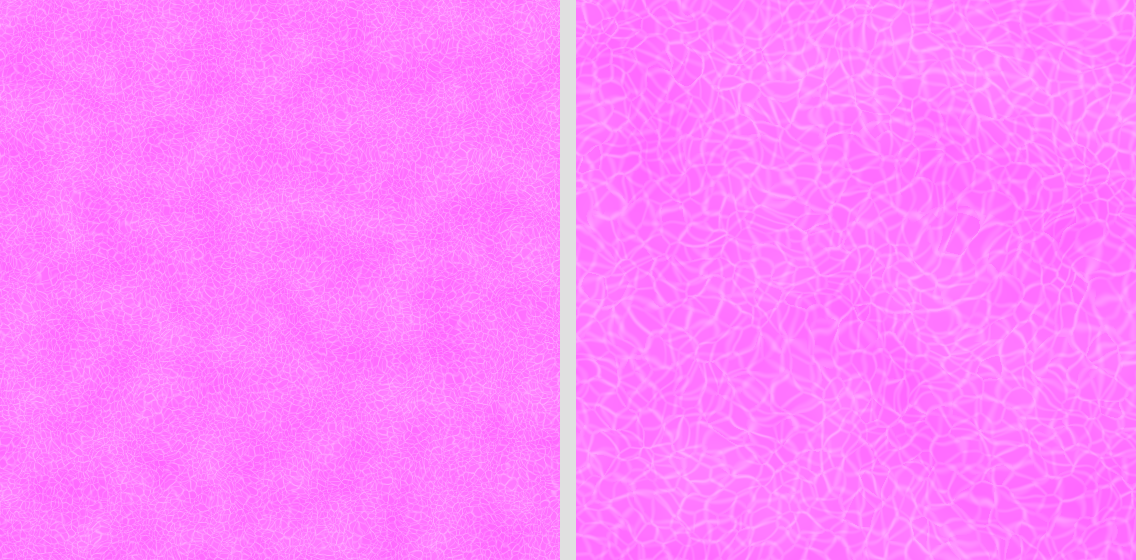
Left: the whole. Right: its middle third, enlarged.
Reproduce this texture procedurally as a three.js fragment shader.

```glsl
// Pink tissue: a fine web of pale crinkled fibres over soft mottled clouds.
varying vec2 vUv;

const vec3 DEEP_PINK = vec3(1.0, 0.449, 1.0);  // cell interior
const vec3 PALE_PINK = vec3(1.0, 0.620, 1.0);  // densest fibres
const float COARSE_CELLS = 68.0;   // web cells across the canvas
const float FINE_CELLS = 93.0;
const float FIBRE_WIDTH = 0.17;    // half width in cell units, soft falloff
const float FIBRE_GAIN = 0.52;     // strength of each web layer
const float CLOUD_SCALE = 12.0;    // mottling features across the canvas
const float CLOUD_GAIN = 0.85;
const float WARP_SCALE = 10.0;
const float WARP_AMOUNT = 0.035;   // stretches and bends the webs
const float TAU = 6.2831853;

vec2 hash2(vec2 p) {
  vec3 q = fract(p.xyx * vec3(0.1031, 0.1030, 0.0973));
  q += dot(q, q.yzx + 33.33);
  return fract((q.xx + q.yz) * q.zy);
}

// Dot product of a lattice corner's random unit gradient with the offset
float cornerSlope(vec2 corner, vec2 offset) {
  float angle = TAU * hash2(corner).x;
  return dot(vec2(cos(angle), sin(angle)), offset);
}

float gradientNoise(vec2 p) {
  vec2 i = floor(p);
  vec2 f = p - i;
  vec2 u = f * f * f * (f * (f * 6.0 - 15.0) + 10.0);
  vec2 e = vec2(1.0, 0.0);
  float low = mix(cornerSlope(i, f), cornerSlope(i + e, f - e), u.x);
  float high = mix(cornerSlope(i + e.yx, f - e.yx),
                   cornerSlope(i + e.xx, f - e.xx), u.x);
  return mix(low, high, u.y);
}

float fbm(vec2 p) {
  float sum = 0.0;
  float amplitude = 0.5;
  for (int octave = 0; octave < 4; octave++) {
    sum += amplitude * gradientNoise(p);
    p = mat2(1.6, 1.2, -1.2, 1.6) * p + 17.3;
    amplitude *= 0.55;
  }
  return sum;
}

// Soft lines along the borders between irregular cells
float fibreWeb(vec2 p) {
  vec2 cell = floor(p);
  vec2 f = p - cell;
  vec2 nearest = vec2(8.0);
  vec2 second = vec2(8.0);
  for (int y = -1; y <= 1; y++) {
    for (int x = -1; x <= 1; x++) {
      vec2 g = vec2(float(x), float(y));
      vec2 r = g + hash2(cell + g) - f;
      float d = dot(r, r);
      if (d < dot(nearest, nearest)) {
        second = nearest;
        nearest = r;
      } else if (d < dot(second, second)) {
        second = r;
      }
    }
  }
  vec2 across = second - nearest;
  float border = dot(0.5 * (nearest + second), across)
               / max(length(across), 0.001);
  return 1.0 - smoothstep(0.0, FIBRE_WIDTH, border);
}

void main() {
  // Bend the sheet so that cells stretch and bunch together
  vec2 bend = vec2(fbm(vUv * WARP_SCALE + 31.0), fbm(vUv * WARP_SCALE + 73.0));
  vec2 sheet = vUv + WARP_AMOUNT * bend;

  // Two overlapping webs, each fading in and out along its fibres
  float fade = 1.0 + 0.8 * gradientNoise(vUv * COARSE_CELLS * 0.6 + 5.0);
  float web = fibreWeb(sheet * COARSE_CELLS + 11.0) * fade;
  web += fibreWeb(mat2(0.8, 0.6, -0.6, 0.8) * sheet * FINE_CELLS + 207.0)
       * (2.0 - fade);

  float clouds = fbm(sheet * CLOUD_SCALE + 50.0);
  float tone = FIBRE_GAIN * web + CLOUD_GAIN * clouds;
  gl_FragColor = vec4(mix(DEEP_PINK, PALE_PINK, tone), 1.0);
}
```
